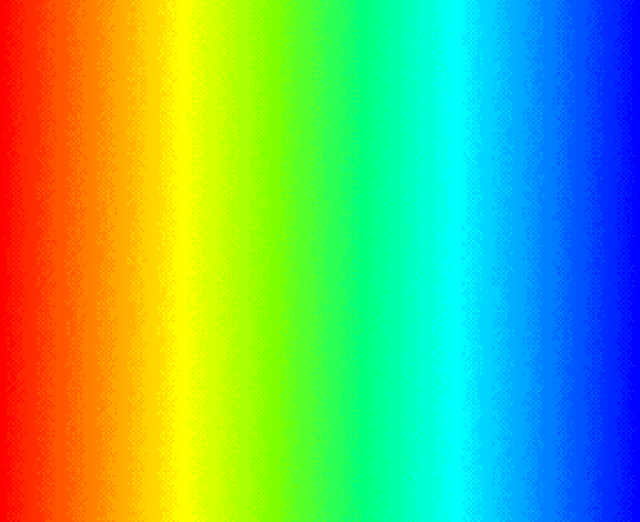
This background is drawn by a Shadertoy shader. Its source:

```glsl
const float RAMP_SPAN = 7.0;      // ramp units from red to blue
const float SHADE_COUNT = 21.0;   // flat shade steps across the canvas
const float GRAIN_COLUMNS = 256.0;
const float GRAIN_STRENGTH = 0.6;

float hash(vec2 p) {
    return fract(sin(dot(p, vec2(127.1, 311.7))) * 43758.5453);
}

// Spectrum: red, yellow, green, cyan, blue
vec3 spectrum(float position) {
    float t = position * RAMP_SPAN;
    float red = (4.0 - t) * 0.5;
    float green = min(t, RAMP_SPAN - t) * 0.5;
    float blue = (t - 3.0) * 0.5;
    return clamp(vec3(red, green, blue), 0.0, 1.0);
}

// Checkered random threshold, keeping the grain fine and even
float grainThreshold(vec2 cell) {
    float checker = mod(cell.x + cell.y, 2.0);
    return mix(0.12, 0.88, 0.5 * (checker + hash(cell)));
}

// Snap a position to one of its two nearest shades
float ditherPosition(float position, float threshold, float softness) {
    float shade = position * SHADE_COUNT;
    float stepUp = smoothstep(threshold - softness, threshold + softness, fract(shade));
    return (floor(shade) + stepUp) / SHADE_COUNT;
}

void mainImage(out vec4 fragColor, in vec2 fragCoord) {
    vec2 uv = fragCoord / iResolution.x;

    // Smooth horizontal gradient
    vec3 smoothColor = spectrum(uv.x);

    // Fine grain between neighbouring shades
    vec2 cell = floor(uv * GRAIN_COLUMNS);
    float softness = SHADE_COUNT / iResolution.x;
    float dithered = ditherPosition(uv.x, grainThreshold(cell), softness);
    vec3 grainColor = spectrum(dithered);

    fragColor = vec4(mix(smoothColor, grainColor, GRAIN_STRENGTH), 1.0);
}
```
